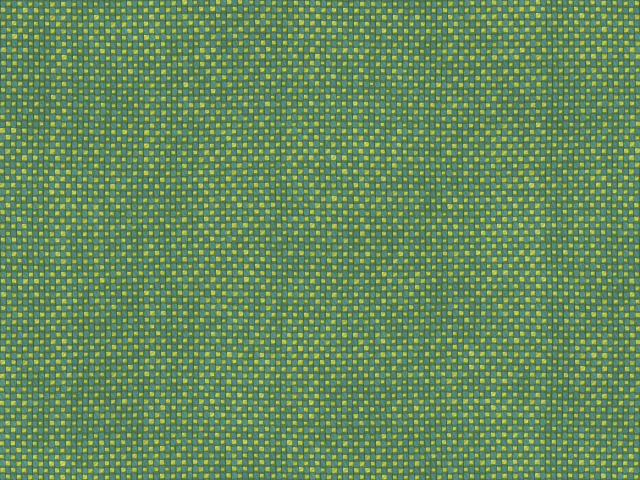
Give the GLSL for this texture, as a WebGL 2 fragment shader.

```glsl
#version 300 es
precision highp float;

#define THREADS vec2(116.0, 71.0)
#define WARP_HALF vec2(0.54, 0.52)
#define WEFT_HALF vec2(0.43, 0.34)
#define JITTER 0.06
#define FIBRE 0.07
#define TEAL vec3(0.345, 0.53, 0.47)
#define SHADOW vec3(0.23, 0.38, 0.27)
#define MOSS vec3(0.34, 0.48, 0.28)
#define OLIVE vec3(0.44, 0.54, 0.20)
#define LIME vec3(0.71, 0.77, 0.37)

uniform vec2 u_resolution;
out vec4 outColor;

float hash(vec2 p) {
    vec3 q = fract(vec3(p.xyx) * vec3(0.1031, 0.1030, 0.0973));
    q += dot(q, q.yzx + 33.33);
    return fract((q.x + q.y) * q.z);
}

float roundedBox(vec2 p, vec2 halfSize, float radius) {
    vec2 d = abs(p) - halfSize + radius;
    return length(max(d, 0.0)) + min(max(d.x, d.y), 0.0) - radius;
}

// Slow drift that bends the threads
vec2 drift(vec2 p) {
    return 0.14 * vec2(sin(p.y * 0.17 + 1.3 * sin(p.x * 0.07)),
                       sin(p.x * 0.11 + 1.7 * sin(p.y * 0.09)));
}

// Broad unevenness of the cloth, about -1 to 1
float mottle(vec2 p) {
    return 0.5 * sin(p.x * 0.23 + 2.0 * sin(p.y * 0.13))
         + 0.5 * sin(p.y * 0.29 + 2.0 * sin(p.x * 0.13));
}

void main() {
    vec2 uv = gl_FragCoord.xy / u_resolution;
    vec2 p = uv * THREADS;
    p += drift(p);
    vec2 home = floor(p);
    float pixel = max(THREADS.x / u_resolution.x, THREADS.y / u_resolution.y);
    float soft = max(0.10, 0.5 * pixel);

    // Gaps: mossy beside the weft, darker at the thread corners
    vec2 wave = cos(3.14159 * (p - 0.5));
    vec3 color = mix(SHADOW, MOSS, smoothstep(0.0, 0.5, abs(wave.x)));
    vec3 weftColor = OLIVE;
    float weftCover = 0.0;

    for (int j = -1; j <= 1; j++) {
        for (int i = -1; i <= 1; i++) {
            vec2 cell = home + vec2(i, j);
            float rnd = hash(cell + 17.0);
            float rnd2 = hash(cell + 71.0);
            vec2 offset = JITTER * (vec2(rnd, rnd2) - 0.5) * 2.0;
            vec2 q = p - cell - 0.5 - offset;
            float column = hash(vec2(cell.x, 211.0)) - 0.5;
            float row = hash(vec2(307.0, cell.y)) - 0.5;

            if (mod(cell.x + cell.y, 2.0) < 0.5) {
                // Teal warp crossing on top, rounded and lightly twisted
                vec2 size = WARP_HALF + 0.10 * vec2(column, rnd2 - 0.5);
                float d = roundedBox(q, size, 0.34);
                float twist = sin(q.x * 8.0 + q.y * 5.0 + rnd * 6.28);
                float light = 1.0 + FIBRE * 0.6 * twist + 0.10 * (rnd - 0.5);
                vec3 yarn = mix(TEAL, SHADOW, 0.7 * smoothstep(-0.18, 0.02, d));
                color = mix(color, yarn * light, 1.0 - smoothstep(-soft, soft, d));
            } else {
                // Lime weft crossing, fuller on some threads than others
                float vary = 0.06 * row + 0.08 * column + 0.10 * (rnd - 0.5);
                vary += 0.02 * mottle(cell);
                float d = roundedBox(q, WEFT_HALF + vary, 0.18);
                float twist = sin(q.x * 6.0 - q.y * 8.0 + rnd2 * 6.28);
                float edge = d + 0.10 * q.x - 0.14 * q.y;
                float glow = 1.0 - smoothstep(-0.20, 0.03, edge);
                glow *= 0.80 + 0.35 * rnd2;
                float cover = 1.0 - smoothstep(-soft, soft, d);
                vec3 yarn = mix(OLIVE, LIME, glow) * (1.0 + FIBRE * twist);
                weftColor = mix(weftColor, yarn, cover);
                weftCover = max(weftCover, cover);
            }
        }
    }
    color = mix(color, weftColor, weftCover);

    // Fine fibre grain and broad tone
    float grain = hash(floor(p * 4.0)) - 0.5;
    color *= 1.0 + 0.07 * grain + 0.02 * mottle(p * 0.6);
    outColor = vec4(color, 1.0);
}
```
